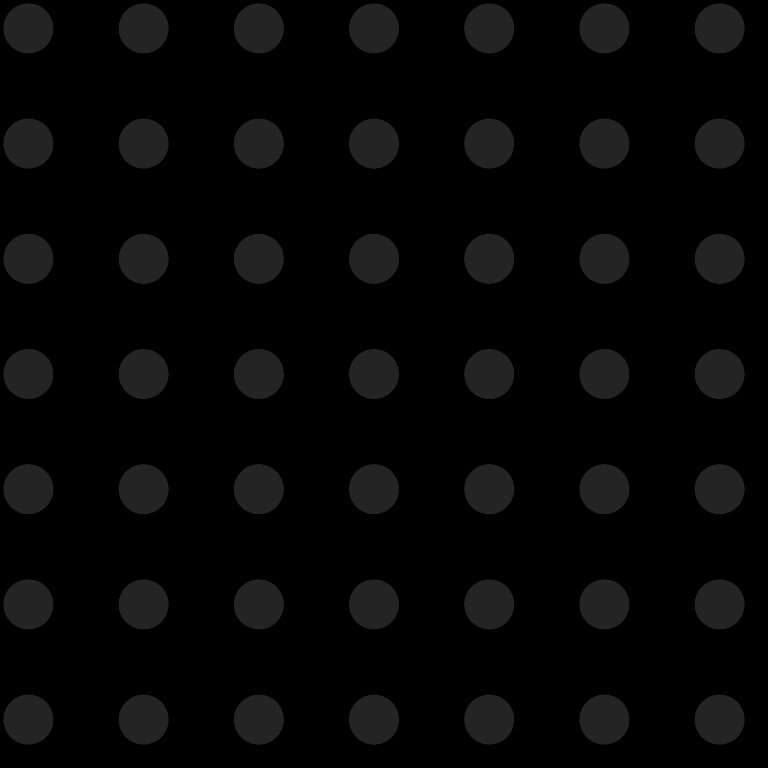
A WebGL 1 fragment shader for this pattern:

```glsl
precision highp float;
// Seven by seven grid of flat dark grey dots on black.

uniform vec2 u_resolution;

#define PERIOD 0.15
#define FIRST_DOT vec2(0.037, 0.037)
#define DOT_RADIUS 0.0325
#define GROUND_COLOR vec3(0.0)
#define DOT_COLOR vec3(0.142)

// Signed distance to the nearest dot of the endless grid.
float dotGrid(vec2 p) {
    vec2 cell = mod(p + 0.5 * PERIOD, PERIOD) - 0.5 * PERIOD;
    return length(cell) - DOT_RADIUS;
}

void main() {
    float pixel = 1.0 / min(u_resolution.x, u_resolution.y);
    vec2 uv = gl_FragCoord.xy / u_resolution;

    // The grid is anchored near the upper left corner.
    vec2 fromTopLeft = vec2(uv.x, 1.0 - uv.y);
    float d = dotGrid(fromTopLeft - FIRST_DOT);

    // One pixel of edge smoothing.
    float coverage = 1.0 - smoothstep(-0.5 * pixel, 0.5 * pixel, d);
    gl_FragColor = vec4(mix(GROUND_COLOR, DOT_COLOR, coverage), 1.0);
}
```
